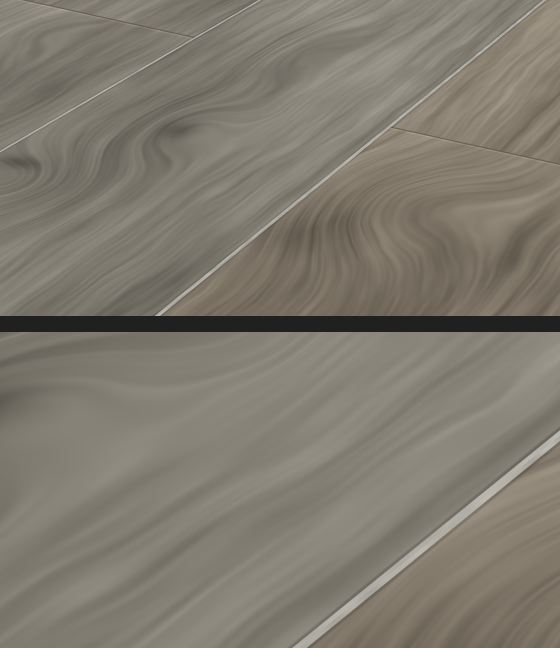
Top: the whole. Bottom: its middle third, enlarged.
This texture is drawn by a WebGL 1 fragment shader. Its source:

```glsl
precision highp float;
uniform vec2 u_resolution;

float hash(vec2 p) {
  p = fract(p * vec2(0.1031, 0.1137));
  p += dot(p, p.yx + 33.33);
  return fract((p.x + p.y) * p.x * 17.0);
}

float noise(vec2 p) {
  vec2 i = floor(p), f = fract(p);
  f = f * f * (3.0 - 2.0 * f);
  return mix(mix(hash(i), hash(i + vec2(1.0, 0.0)), f.x),
             mix(hash(i + vec2(0.0, 1.0)), hash(i + 1.0), f.x), f.y);
}

float fbm(vec2 p) {
  float sum = 0.0, amp = 0.5;
  for (int i = 0; i < 4; i++) {
    sum += amp * noise(p);
    p = p * 2.03 + 17.3;
    amp *= 0.5;
  }
  return sum;
}

// Soft elliptical spot, 1 at its centre
float spot(vec2 q, vec2 centre, vec2 size) {
  vec2 d = (q - centre) / size;
  return exp(-dot(d, d));
}

// Antialiased line of the given half width
float line(float dist, float halfWidth, float px) {
  return 1.0 - smoothstep(halfWidth - 0.7 * px, halfWidth + 0.7 * px, dist);
}

void main() {
  float px = 1.0 / u_resolution.y;
  vec2 p = gl_FragCoord.xy * px;

  // Floor perspective: q.x runs across the planks, q.y along them
  vec2 vanish = vec2(3.99, 2.847);
  float depth = vanish.y - p.y - 0.22 * (p.x - vanish.x);
  float across = (p.x - vanish.x) / depth;
  vec2 q = vec2(across * 3.0, 11.5 / depth);

  // Three long planks, the outer two cut by an end joint
  float plank = clamp(floor((across + 1.245) / 0.279), -1.0, 1.0);
  float jointDepth = plank < 0.0 ? 2.708 : 2.855;
  float outer = abs(plank);
  float board = plank * 2.0 + outer * step(depth, jointDepth);
  vec2 seed = vec2(board * 13.7 + 60.0, board * 7.1 + 40.0);

  // Knots push the grain aside and darken the wood
  float bend = 0.0, stain = 0.0;
  if (plank == 0.0) {
    bend = 0.19 * spot(q, vec2(-3.41, 3.818), vec2(0.13, 0.16))
         + 0.12 * spot(q, vec2(-3.40, 4.27), vec2(0.11, 0.22))
         - 0.22 * spot(q, vec2(-3.60, 3.50), vec2(0.17, 0.13));
    stain = 0.40 * spot(q, vec2(-3.41, 3.818), vec2(0.045, 0.045))
          + 0.12 * spot(q, vec2(-3.43, 3.80), vec2(0.14, 0.14))
          + 0.45 * spot(q, vec2(-3.66, 3.565), vec2(0.06, 0.025));
  } else if (board == 2.0) {
    bend = 0.30 * spot(q, vec2(-2.62, 3.72), vec2(0.28, 0.22));
    stain = 0.30 * spot(q, vec2(-2.77, 3.55), vec2(0.11, 0.13))
          + 0.28 * spot(q, vec2(-2.24, 3.63), vec2(0.06, 0.20));
    stain *= 0.4 + 1.2 * fbm(q * vec2(14.0, 8.0));
  } else if (board == -2.0) {
    bend = 0.14 * spot(q, vec2(-4.18, 4.11), vec2(0.14, 0.22));
  }

  // Growth rings, fibres and cloudy tone
  float ring = q.x + bend + 0.10 * fbm(q * vec2(2.5, 2.0) + seed)
             + 0.012 * noise(q * vec2(12.0, 9.0) + seed);
  float coarse = noise(vec2(ring * 34.0, q.y * 1.6) + seed);
  float grain = noise(vec2(ring * 72.0, q.y * 3.0) + seed);
  float fibre = noise(vec2(ring * 115.0, q.y * 13.0) + seed);
  float cloud = fbm(q * vec2(4.0, 2.2) + seed);
  float pore = smoothstep(0.62, 0.95, grain) * (0.5 + 0.5 * fibre);

  float tone = 0.50 + 0.30 * (coarse - 0.5) + 0.24 * (grain - 0.5)
             + 0.20 * (fibre - 0.5) + 0.55 * (cloud - 0.47)
             - 0.16 * pore - stain;
  tone += 0.20 * (p.y - 0.5) + 0.06 * (p.x - 0.9);
  tone += 0.05 * (hash(seed) - 0.5);

  vec3 darkWood = vec3(0.37, 0.355, 0.32);
  vec3 lightWood = vec3(0.65, 0.635, 0.59);
  vec3 color = mix(darkWood, lightWood, clamp(tone, -0.35, 1.15));
  color *= plank > 0.0 ? vec3(1.03, 0.985, 0.95) : vec3(1.0);

  // Thin brown end joints with a faint bright lip
  float joint = depth - jointDepth;
  color += 0.06 * outer * line(abs(joint - 0.004), 0.002, px);
  color = mix(color, vec3(0.39, 0.34, 0.28),
              0.8 * outer * line(abs(joint), 0.0018, px));

  // Pale bevels between the planks, wider towards the viewer
  float left = abs(across + 1.245), right = abs(across + 0.966);
  float seam = min(left, right) * depth * 0.8;
  float seamWidth = (left < right ? 0.0010 : 0.0015) * depth;
  color *= 1.0 - 0.18 * line(seam, seamWidth + 0.003, px * 2.0);
  vec3 bevel = vec3(0.77, 0.76, 0.73) - 0.10 * noise(vec2(q.y * 45.0, plank));
  color = mix(color, bevel, 0.9 * line(seam, seamWidth, px));

  gl_FragColor = vec4(color, 1.0);
}
```
